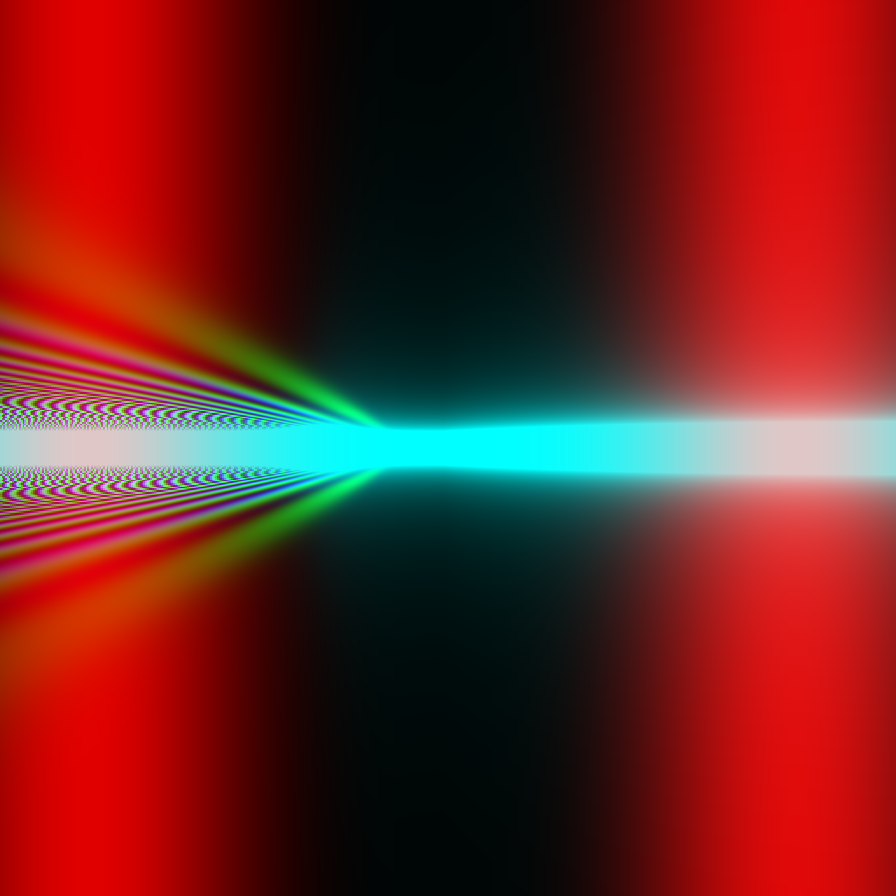
A WebGL 1 fragment shader for this background:

```glsl
precision highp float;
// Two red columns crossed by a cyan beam, with a fan of interference rays on the left.
uniform vec2 u_resolution;

const float TAU = 6.2831853;
const float COLUMN_MID = 0.495;   // dark gap between the columns
const float COLUMN_REACH = 0.395; // gap centre to column centre
const float FAN_TIP = 0.46;       // where the rays converge

// Red column profile: 0 in the gap, 1 at each column centre
float columns(float x) {
  float s = sin(0.25 * TAU * (x - COLUMN_MID) / COLUMN_REACH);
  return s * s * s * s;
}

// Half thickness of the beam: a swelling near the fan, then a slow widening
float beamHalf(float x) {
  float bump = (x - 0.365) / 0.05;
  float widen = 1.0 - exp(-5.0 * max(x - COLUMN_MID, 0.0));
  return 0.019 + 0.007 * exp(-bump * bump) + 0.0115 * widen;
}

// Solid core with a halo that fades as a power of the distance
float beam(float x, float dist) {
  float falloff = mix(3.0, 1.2, smoothstep(0.15, 0.45, x));
  return min(1.0, pow(beamHalf(x) / dist, falloff));
}

// Turns of the interference wave; rays are curves of equal phase
float fanPhase(vec2 p) {
  float spread = pow(max(1.0 - p.x / FAN_TIP, 0.0001), 0.95);
  float slope = spread / max(abs(p.y - 0.5), 0.0005);
  return 0.0361 * slope * slope;
}

// Smooth wave from 0 to 1 that peaks at the given offset
float ray(float phase, float offset) {
  return 0.5 + 0.5 * cos(TAU * fract(phase - offset));
}

void main() {
  vec2 uv = gl_FragCoord.xy / u_resolution;
  float dist = max(abs(uv.y - 0.5), 0.0005);

  // The finest rays are sampled on a fixed grid, which weaves moire arcs
  vec2 weave = (floor(uv * 512.0) + 0.5) / 512.0;
  float phase = fanPhase(uv);
  phase = fanPhase(mix(uv, weave, smoothstep(4.0, 7.0, phase)));

  // Rays: green leads, blue joins from the second order
  float strength = min(0.04 / dist, 1.0);
  float green = strength * ray(phase, 0.63) * smoothstep(0.0, 0.5, phase);
  float blue = strength * ray(phase, 0.90) * smoothstep(0.9, 1.7, phase);
  float shade = strength * ray(phase, 0.35) * smoothstep(1.0, 3.0, phase);

  // Combine the columns, the beam and the fan
  float column = columns(uv.x);
  float glow = beam(uv.x, dist);
  float outside = 1.0 - glow;
  float red = 0.88 * column * (1.0 - outside * (0.25 * green + 0.4 * shade));
  vec2 cyan = min(vec2(glow) + outside * vec2(green, blue), 1.0);
  cyan *= 1.0 - 0.22 * column * glow;

  gl_FragColor = vec4(red, cyan, 1.0);
}
```
